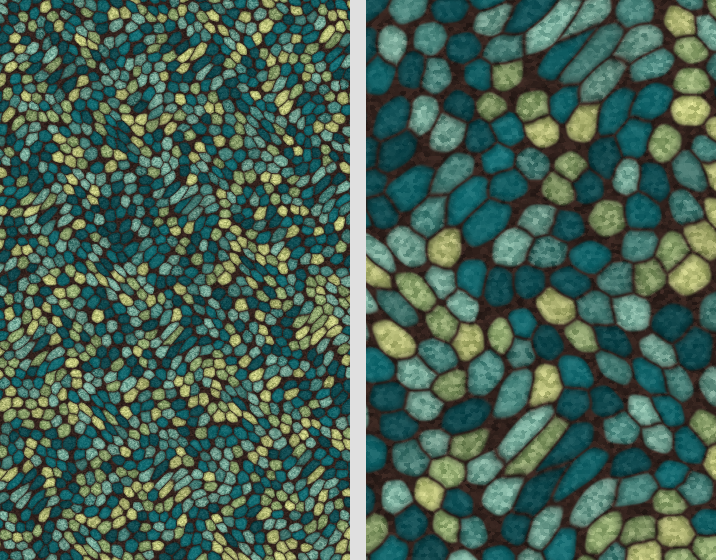
Left, the full canvas; right, a detail of the centre.
This texture is drawn by a Shadertoy shader. Its source:

```glsl
// Felted wool pebbles in teal, sage and olive, packed over a dark brown backing.

const float PEBBLES_ACROSS = 28.0;
const float ROW_HEIGHT = 0.866;

const vec3 BACKING = vec3(0.19, 0.13, 0.11);
const vec3 DARK_TEAL = vec3(0.07, 0.29, 0.31);
const vec3 DEEP_TEAL = vec3(0.08, 0.39, 0.41);
const vec3 SEA_TEAL = vec3(0.27, 0.48, 0.45);
const vec3 PALE_TEAL = vec3(0.43, 0.61, 0.55);
const vec3 OLIVE = vec3(0.52, 0.60, 0.40);
const vec3 LIME = vec3(0.69, 0.71, 0.45);

vec2 hash2(vec2 p) {
    vec3 q = fract(p.xyx * vec3(0.1031, 0.1030, 0.0973));
    q += dot(q, q.yzx + 33.33);
    return fract((q.xx + q.yz) * q.zy);
}

// Layered sines that bend the packing rows.
vec2 bend(vec2 p) {
    return 0.45 * sin(p.yx * 0.55 + vec2(0.3, 1.9))
         + 0.28 * sin(p.yx * 1.10 + p * 0.47 + vec2(2.1, 4.4));
}

// Staggered cellular packing: x = signed edge distance, yz = cell id.
vec3 packing(vec2 p, float jitter, float radius, float seam) {
    float nearest = 9.0, second = 9.0;
    vec2 id = vec2(0.0);
    for (int j = -1; j <= 1; j++) {
        float row = floor(p.y / ROW_HEIGHT) + float(j);
        float stagger = 0.5 * mod(row, 2.0);
        for (int i = -1; i <= 1; i++) {
            vec2 cell = vec2(floor(p.x - stagger) + float(i), row);
            vec2 rnd = hash2(cell + 71.0);
            vec2 center = (cell + 0.5) * vec2(1.0, ROW_HEIGHT);
            center += vec2(stagger, 0.0) + jitter * (rnd - 0.5);
            vec2 away = p - center;
            float size = radius * (0.92 + 0.18 * hash2(cell + 19.0).x);
            float wobble = 0.018 * sin(5.0 * atan(away.y, away.x) + 6.3 * rnd.x);
            float d = length(away) - size + wobble;
            if (d < nearest) {
                second = nearest;
                nearest = d;
                id = cell;
            } else {
                second = min(second, d);
            }
        }
    }
    return vec3(max(nearest, 0.5 * (nearest - second) + seam), id);
}

vec3 woolColor(float pick) {
    vec3 c = DARK_TEAL;
    c = mix(c, DEEP_TEAL, step(0.15, pick));
    c = mix(c, SEA_TEAL, step(0.35, pick));
    c = mix(c, PALE_TEAL, step(0.50, pick));
    c = mix(c, OLIVE, step(0.69, pick));
    return mix(c, LIME, step(0.84, pick));
}

// Random tone of small yarn flecks, centred on zero.
float flecks(vec2 p, float scale) {
    vec3 tuft = packing(p * scale, 0.6, 0.5, 0.0);
    return hash2(tuft.yz + 7.0).x - 0.5;
}

void mainImage(out vec4 fragColor, in vec2 fragCoord) {
    vec2 p = fragCoord / iResolution.x * PEBBLES_ACROSS;
    float pixel = PEBBLES_ACROSS / iResolution.x;

    // Pebble layout
    vec3 pebble = packing(p + bend(p), 0.42, 0.49, 0.035);
    float edge = pebble.x;
    vec2 rnd = hash2(pebble.yz + 143.0);

    // Heathered wool, with the strongest flecks in the lighter yarns
    float grain = flecks(p * vec2(0.8, 1.0), 9.0) + 0.5 * flecks(p + 5.0, 5.0);
    vec3 wool = woolColor(rnd.x) * (0.90 + 0.20 * rnd.y);
    wool += grain * mix(0.08, 0.20, smoothstep(0.30, 0.50, rnd.x)) * vec3(1.0, 0.9, 0.85);

    // Rounded pile, darker toward the seam
    wool *= mix(0.74, 1.03, smoothstep(0.0, -0.20, edge));

    vec3 backing = BACKING * (1.0 + 0.5 * grain);
    float soft = max(0.05, 0.7 * pixel);
    float cover = smoothstep(soft, -soft, edge);
    fragColor = vec4(clamp(mix(backing, wool, cover), 0.0, 1.0), 1.0);
}
```
